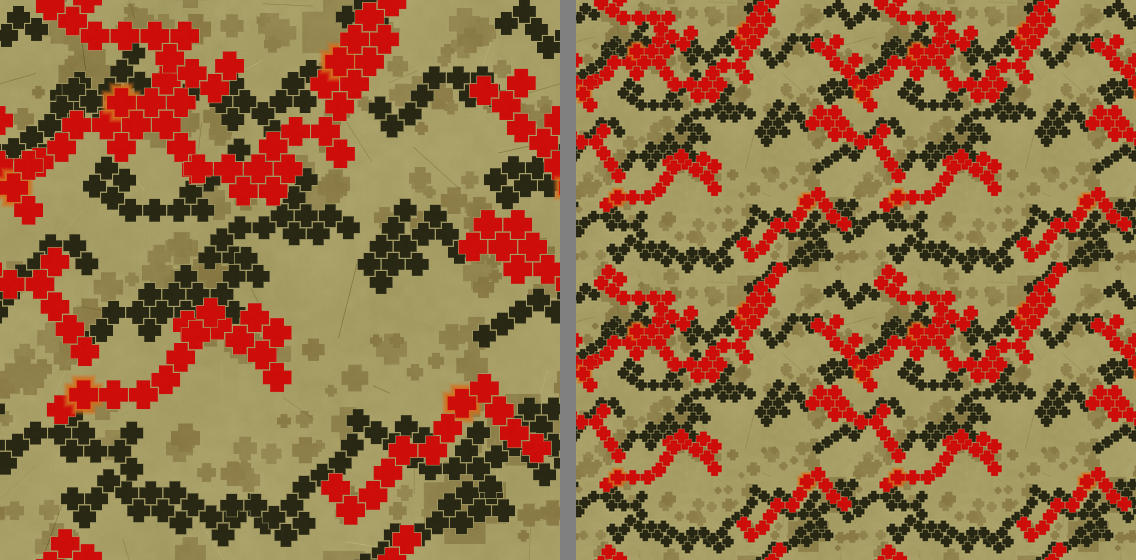
Left: one tile. Right: repeated 2 by 2.
A three.js fragment shader for this pattern:

```glsl
// Tiling camouflage: trails of interlocking plus shapes in black and red
// over khaki with olive blotches. Trails are random walks whose steps keep
// the pluses edge to edge; every offset is wrapped so the tile repeats.
varying vec2 vUv;

const vec3 KHAKI = vec3(0.655, 0.620, 0.400);
const vec3 OLIVE = vec3(0.540, 0.480, 0.270);
const vec3 BLACK = vec3(0.155, 0.155, 0.080);
const vec3 RED = vec3(0.805, 0.052, 0.040);
const vec3 EMBER = vec3(0.830, 0.430, 0.110);
const float SOFT = 0.0009;   // half width of a smoothed edge
const float GAP = 0.0011;    // rim left around each plus

float hash(vec2 k) {
  return fract(sin(dot(k, vec2(127.1, 311.7))) * 43758.5453);
}

// Shortest offset on the repeating tile
vec2 wrap(vec2 d) {
  return fract(d + 0.5) - 0.5;
}

// Evenly spread points over the tile
vec2 spread(float i, float seed) {
  return fract(seed * vec2(0.37, 0.61) + i * vec2(0.7549, 0.5698));
}

float cover(float dist) {
  return 1.0 - smoothstep(-SOFT, SOFT, dist);
}

// Value noise repeating after n cells
float noise(vec2 p, float n, float seed) {
  vec2 c = floor(p * n);
  vec2 f = fract(p * n);
  f = f * f * (3.0 - 2.0 * f);
  vec2 a = mod(c, n) + seed;
  vec2 b = mod(c + 1.0, n) + seed;
  return mix(mix(hash(a), hash(vec2(b.x, a.y)), f.x),
             mix(hash(vec2(a.x, b.y)), hash(b), f.x), f.y);
}

// Plus with arms 2 units wide and 4 units long
float plusDistance(vec2 d, float unit) {
  vec2 q = abs(d);
  return min(max(q.x - 2.0 * unit, q.y - unit),
             max(q.x - unit, q.y - 2.0 * unit));
}

float segmentDistance(vec2 d, vec2 dir, float halfLen) {
  return length(d - dir * clamp(dot(d, dir), -halfLen, halfLen));
}

// One plus with its rim and an optional halo
vec3 stamp(vec3 col, vec2 d, float unit, vec3 paint, float glow) {
  float dist = plusDistance(wrap(d), unit);
  col = mix(col, EMBER, 0.9 * glow * (1.0 - smoothstep(0.0, 0.012, dist)));
  col = mix(col, mix(KHAKI, EMBER, glow), cover(dist));
  return mix(col, paint, cover(dist + GAP));
}

// Random walks to the right, with side pluses on the inner bends
vec3 paintTrails(vec3 col, vec2 p, int trails, float steps, float unit,
                 vec3 paint, float turn, float glowShare, float seed) {
  for (int i = 0; i < 16; i++) {
    if (i >= trails) break;
    float id = float(i) + seed;
    vec2 pos = spread(float(i), seed);
    float side = hash(vec2(id, 0.3)) < 0.5 ? -1.0 : 1.0;
    float count = floor(steps * mix(0.7, 1.4, hash(vec2(id, 0.7))));
    float twinShare = mix(0.12, 0.8, hash(vec2(id, 0.9)));
    for (int j = 0; j < 14; j++) {
      float s = float(j);
      if (s >= count) break;
      if (hash(vec2(id, s + 20.1)) < turn) side = -side;
      float glow = step(1.0 - glowShare, hash(vec2(id, s + 40.2)));
      col = stamp(col, p - pos, unit, paint, glow);
      if (hash(vec2(id, s + 60.3)) < twinShare)
        col = stamp(col, p - pos - unit * vec2(2.0, -3.0 * side), unit, paint, 0.0);
      float pick = hash(vec2(id, s + 80.4));
      vec2 move = pick < 0.2 ? vec2(4.0, 0.0)
                : pick < 0.6 ? vec2(3.0, 2.0 * side) : vec2(2.0, 3.0 * side);
      pos += move * unit;
    }
  }
  return col;
}

// Loose groups of pluses in mixed sizes; every fifth group has a large one
float blotches(vec2 p) {
  float mask = 0.0;
  for (int i = 0; i < 18; i++) {
    vec2 centre = spread(float(i), 5.3);
    for (int j = 0; j < 10; j++) {
      vec2 k = vec2(float(i) + 7.0, float(j) + 3.5);
      vec2 shift = vec2(hash(k), hash(k + 31.7)) - 0.5;
      shift.y = shift.y * 0.09 + shift.x * 0.08 * sin(float(i) * 2.4);
      shift.x *= 0.25;
      float unit = mix(0.005, 0.015, hash(k + 53.1));
      if (j == 0 && mod(float(i), 5.0) < 0.5) unit = mix(0.028, 0.038, hash(k));
      float shape = cover(plusDistance(wrap(p - centre - shift), unit));
      mask = max(mask, shape * mix(0.65, 1.0, hash(k + 71.9)));
    }
  }
  return mask;
}

// Fine scratches, darker or lighter than the cloth
float scratches(vec2 p) {
  float tone = 0.0;
  for (int i = 0; i < 44; i++) {
    vec2 k = vec2(float(i), 9.1);
    float angle = 6.2832 * hash(k);
    float len = mix(0.008, 0.08, hash(k + 3.3));
    float d = segmentDistance(wrap(p - spread(float(i), 2.9)),
                              vec2(cos(angle), sin(angle)), len);
    float strength = mix(-0.11, 0.05, hash(k + 6.1));
    tone += strength * (1.0 - smoothstep(0.0003, 0.0016, d));
  }
  return tone;
}

void main() {
  vec2 p = vUv;
  vec3 col = mix(KHAKI, OLIVE, blotches(p));
  col += 0.03 * (noise(p, 7.0, 1.0) - 0.5) + 0.02 * (noise(p, 48.0, 5.0) - 0.5);
  col += scratches(p);
  col = paintTrails(col, p, 15, 9.0, 0.01075, BLACK, 0.42, 0.0, 3.0);
  col = paintTrails(col, p, 10, 7.0, 0.01335, RED, 0.2, 0.14, 11.0);
  col += 0.01 * (noise(p, 200.0, 9.0) - 0.5);
  gl_FragColor = vec4(col, 1.0);
}
```
